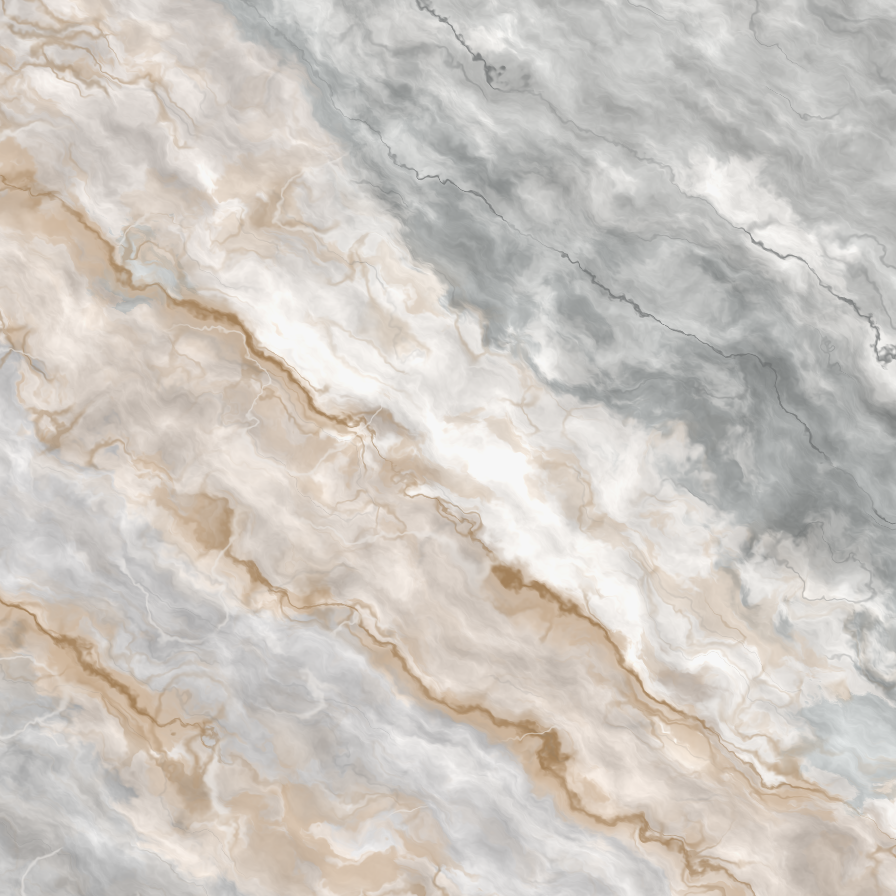
Reproduce this texture procedurally as a three.js fragment shader.

```glsl
// Polished marble: diagonal grey, cream and white bands with gold and slate veins.
varying vec2 vUv;

// Palette
const vec3 ASH    = vec3(0.760, 0.760, 0.760);
const vec3 LILAC  = vec3(0.790, 0.785, 0.785);
const vec3 CREAM  = vec3(0.855, 0.815, 0.780);
const vec3 BLUSH  = vec3(0.845, 0.820, 0.800);
const vec3 WHITE  = vec3(0.925, 0.912, 0.898);
const vec3 SLATE  = vec3(0.668, 0.680, 0.678);
const vec3 SILVER = vec3(0.765, 0.767, 0.760);
const vec3 MIST   = vec3(0.700, 0.735, 0.745);
const vec3 GOLD   = vec3(0.610, 0.470, 0.310);
const vec3 SAND   = vec3(0.800, 0.695, 0.585);
const vec3 CRACK  = vec3(0.430, 0.440, 0.440);

// Bed directions and strengths
const vec2 ALONG  = vec2(0.79, -0.61);
const vec2 ACROSS = vec2(0.61, 0.79);
const float BROAD_WARP = 0.13;
const float FINE_WARP  = 0.055;
const float STREAK_TONE = 0.18;
const float GRAIN_TONE  = 0.26;
const float CREASE_TONE = 0.24;

float hash(vec2 p) {
  vec3 h = fract(p.xyx * 0.1031);
  h += dot(h, h.yzx + 33.33);
  return fract((h.x + h.y) * h.z);
}

float noise(vec2 p) {
  vec2 i = floor(p), f = fract(p);
  f = f * f * (3.0 - 2.0 * f);
  return mix(mix(hash(i), hash(i + vec2(1.0, 0.0)), f.x),
             mix(hash(i + vec2(0.0, 1.0)), hash(i + 1.0), f.x), f.y);
}

// x: soft fractal noise, y: creased noise with sharp crests
vec2 fractal(vec2 p) {
  vec2 sum = vec2(0.0);
  float amp = 0.434;
  for (int i = 0; i < 5; i++) {
    float n = noise(p);
    sum += amp * vec2(n, 1.0 - abs(2.0 * n - 1.0));
    p = mat2(1.85, 0.75, -0.75, 1.85) * p + 7.3;
    amp *= 0.6;
  }
  return sum;
}

float fbm(vec2 p) { return fractal(p).x; }

vec2 fbm2(vec2 p) { return vec2(fbm(p), fbm(p + 37.0)) - 0.5; }

float line(float dist, float width) { return 1.0 - smoothstep(0.0, width, abs(dist)); }

float hump(float dist, float width) { return exp(-dist * dist / (width * width)); }

float patchMask(vec2 p, vec2 centre, float radius) {
  return 1.0 - smoothstep(0.75 * radius, radius, length(p - centre));
}

void main() {
  // Warped bed coordinates: s runs down the bands, d across them
  vec2 p = vUv + BROAD_WARP * fbm2(vUv * 3.5 + 11.0) + FINE_WARP * fbm2(vUv * 16.0);
  float s = dot(p, ALONG), d = dot(p, ACROSS);
  vec2 bed = vec2(s, d);
  vec2 flatBed = mix(vec2(dot(vUv, ALONG), dot(vUv, ACROSS)), bed, 0.5);

  float streak = fbm(bed * vec2(6.0, 18.0) + 20.0);
  float cloud = fbm(bed * vec2(6.0, 10.0) + 40.0);
  vec2 grain = fractal(flatBed * vec2(20.0, 36.0) + 60.0);
  vec2 crease = fractal(bed * vec2(9.0, 24.0) + 150.0);
  float b = d + 0.12 * (streak - 0.5) + 0.10 * (cloud - 0.5) + 0.09 * (grain.x - 0.5);
  float upper = 1.0 - smoothstep(-0.32, -0.08, s);

  // Bands from lower left to upper right
  vec3 col = mix(ASH, CREAM, smoothstep(0.195, 0.22, b));
  col = mix(col, LILAC, smoothstep(0.295, 0.315, b));
  col = mix(col, CREAM, smoothstep(0.45, 0.47, b));
  col = mix(col, mix(WHITE, BLUSH, upper), smoothstep(0.63, 0.66, b));
  float slateEdge = 0.81 + 0.10 * upper;
  float greyZone = smoothstep(slateEdge - 0.018, slateEdge + 0.018, b);
  col = mix(col, SLATE, greyZone);
  col = mix(col, SILVER, smoothstep(0.94, 1.06, b));

  // Pale flakes, milky wisps and cool inclusions
  float flake = smoothstep(0.50, 0.60, 0.6 * cloud + 0.4 * grain.x);
  float paleZone = 0.22 + 0.45 * hump(d - 1.13, 0.06) + 0.60 * hump(d - 0.82, 0.06);
  col = mix(col, WHITE, flake * min(paleZone, 0.85));
  col = mix(col, WHITE, 0.5 * hump(d - 0.41, 0.03) * smoothstep(0.46, 0.58, streak));
  vec2 ragged = p + 0.12 * (grain - 0.5);
  float cool = patchMask(ragged, vec2(0.16, 0.71), 0.055) + patchMask(ragged, vec2(0.96, 0.19), 0.08);
  col = mix(col, MIST, 0.55 * cool);

  // Directional tone, mineral grain and sharp creases
  col += STREAK_TONE * (streak - 0.5) + GRAIN_TONE * (grain.x - 0.5);
  col += CREASE_TONE * (crease.y - 0.65) * mix(0.75, 1.0, greyZone);

  // Sandy flecks and broken gold webbing, densest beside the main veins
  float goldZone = hump(d - 0.635, 0.045) + hump(d - 0.475, 0.03) + hump(d - 0.265, 0.045);
  goldZone += hump(d - 0.78, 0.06) * (0.5 + 0.5 * (1.0 - smoothstep(-0.5, -0.35, s)));
  goldZone = min(goldZone + 0.15 * (1.0 - greyZone), 1.0);
  float fleck = smoothstep(0.51, 0.62, fbm(bed * vec2(14.0, 28.0) + 80.0));
  col = mix(col, SAND, 0.60 * fleck * goldZone);
  float broken = smoothstep(0.38, 0.62, noise(bed * vec2(13.0, 19.0) + 3.0));
  float web = line(noise(p * 17.0 + 90.0) - 0.5, 0.07) + line(noise(bed * vec2(18.0, 36.0)) - 0.5, 0.08);
  col = mix(col, GOLD, 0.42 * min(web, 1.0) * goldZone * broken);

  // Long gold veins: a dark broken core inside a ragged sandy halo
  float swell = smoothstep(0.35, 0.70, noise(vec2(s * 11.0, d * 5.0) + 5.0));
  float rough = d + 0.035 * (grain.x - 0.5);
  float width = 0.003 + 0.006 * swell;
  float lowerSpan = smoothstep(-0.12, 0.05, s);
  float leftSpan = 1.0 - smoothstep(0.05, 0.25, s);
  float core = line(rough - 0.640, width) + lowerSpan * line(rough - 0.475, width)
             + leftSpan * line(rough - 0.278, width);
  float halo = line(rough - 0.634, 4.0 * width) + lowerSpan * line(rough - 0.470, 4.0 * width)
             + leftSpan * line(rough - 0.270, 5.0 * width);
  col = mix(col, SAND, min(halo, 1.0) * (0.15 + 0.55 * swell));
  col = mix(col, GOLD, min(core, 1.0) * (0.25 + 0.35 * swell + 0.25 * broken));

  // Hairline cracks: dark in the grey stone, milky in the cream
  float hair = line(noise(bed * vec2(8.0, 22.0) + 120.0) - 0.5, 0.035);
  float milky = line(noise(p * 9.0 + 130.0) - 0.5, 0.025);
  col = mix(col, CRACK, hair * broken * mix(0.12, 0.30, greyZone));
  col = mix(col, WHITE, milky * broken * (1.0 - greyZone) * 0.55);
  float slateVein = line(rough - 0.945, 0.003) + line(rough - 1.085, 0.004);
  col = mix(col, CRACK, min(slateVein, 1.0) * (0.25 + 0.5 * broken));

  gl_FragColor = vec4(clamp(col, 0.0, 0.97), 1.0);
}
```
